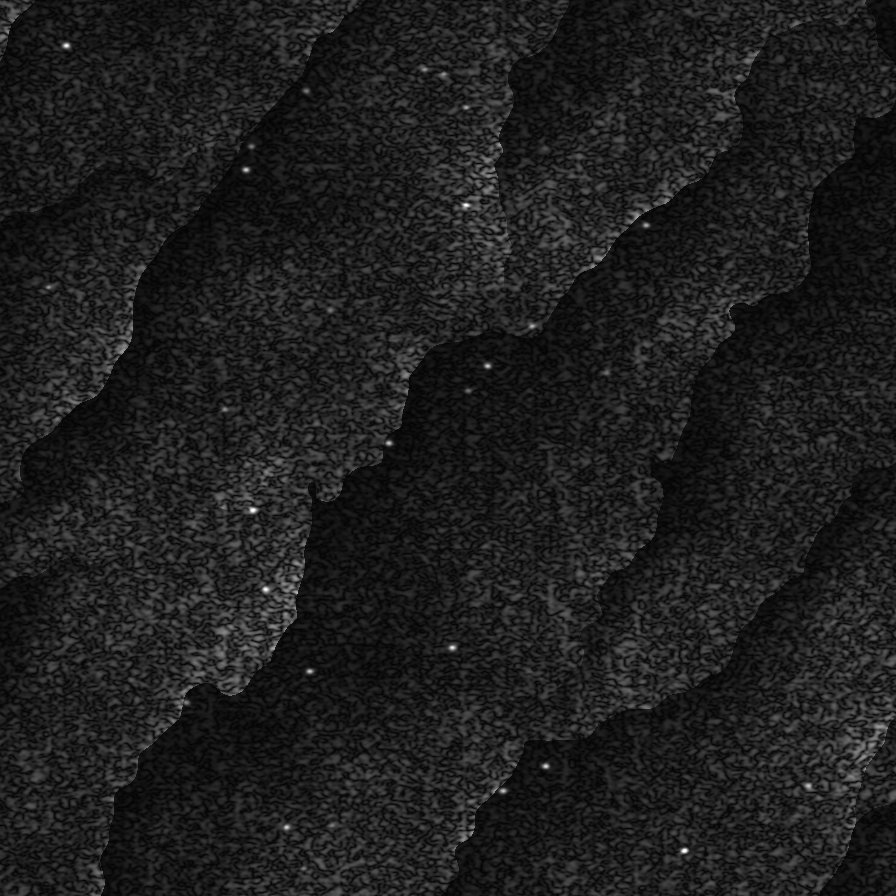
Give the GLSL for this texture, as a Shadertoy shader.

```glsl
const float TAU = 6.2831853;
const float MEAN_ECHO = 0.118;
const vec2 GRAIN_GRID = vec2(310.0, 450.0);
const vec3 TINT = vec3(1.0);

float hash(vec2 p) {
    vec3 q = fract(p.xyx * vec3(0.1031, 0.1030, 0.0973));
    q += dot(q, q.yzx + 33.33);
    return fract((q.x + q.y) * q.z);
}

vec2 hash2(vec2 p) {
    return vec2(hash(p), hash(p + 71.7));
}

float smoothNoise(vec2 p) {
    vec2 cell = floor(p), f = fract(p);
    f = f * f * (3.0 - 2.0 * f);
    float low = mix(hash(cell), hash(cell + vec2(1, 0)), f.x);
    float high = mix(hash(cell + vec2(0, 1)), hash(cell + vec2(1, 1)), f.x);
    return mix(low, high, f.y);
}

// Layered noise, roughly -1 to 1
float layers(vec2 p, int count) {
    float sum = 0.0, weight = 0.6;
    for (int i = 0; i < count; i++) {
        sum += weight * (2.0 * smoothNoise(p) - 1.0);
        p = mat2(1.6, 1.2, -1.2, 1.6) * p + 17.3;
        weight *= 0.6;
    }
    return sum;
}

// Cellular relief: x = lit ridge, y = shadow behind it
vec2 relief(vec2 p, mat2 stretch, vec2 lightDir) {
    vec2 q = stretch * p, home = floor(q), nearest = vec2(0.0);
    float first = 9.0, second = 9.0;
    for (int y = -2; y <= 2; y++)
    for (int x = -2; x <= 2; x++) {
        vec2 cell = home + vec2(x, y);
        vec2 away = q - cell - 0.1 - 0.8 * hash2(cell);
        float d = length(away);
        if (d < first) {
            second = first;
            first = d;
            nearest = away;
        } else {
            second = min(second, d);
        }
    }
    float border = second - first;
    float side = dot(nearest, lightDir) / max(first, 0.01);
    float lit = smoothstep(-0.1, 0.8, side) * exp(-border * 8.0);
    float shade = smoothstep(0.0, 0.8, -side) * exp(-border * 2.2);
    return vec2(lit, shade);
}

// Random phasors blended by a Gaussian: magnitude with mean near 1
float speckle(vec2 p, float spread) {
    vec2 home = floor(p), field = vec2(0.0);
    for (int y = -2; y <= 2; y++)
    for (int x = -2; x <= 2; x++) {
        vec2 cell = home + vec2(x, y);
        vec2 d = p - cell - 0.5;
        float phase = TAU * hash(cell + 5.0);
        field += exp(-dot(d, d) / (2.0 * spread * spread)) * vec2(cos(phase), sin(phase));
    }
    return length(field) / (1.571 * spread);
}

// Rare strong reflectors, one candidate per cell
float glints(vec2 p, float density, float share) {
    vec2 cell = floor(p * density);
    vec2 d = fract(p * density) - 0.25 - 0.5 * hash2(cell + 9.0);
    d *= vec2(0.85, 1.15) / density;
    float strength = step(1.0 - share, hash(cell + 31.0)) * mix(0.4, 1.0, hash(cell + 47.0));
    return strength * exp(-dot(d, d) / (2.0 * 0.0024 * 0.0024));
}

void mainImage(out vec4 fragColor, in vec2 fragCoord) {
    vec2 p = fragCoord / iResolution.y;

    // Crooked ridges with shadowed slopes
    vec2 warp = vec2(layers(p * 5.0, 4), layers(p * 5.0 + 40.0, 4));
    vec2 bent = p + 0.075 * warp;
    mat2 diagonal = mat2(2.7, -1.2, -1.5, 2.3);
    vec2 slope = relief(bent + 3.0, diagonal, normalize(vec2(0.9, -0.4)));
    float broken = smoothstep(-0.5, 0.5, layers(p * 7.0 + 12.0, 3));

    // Terrain reflectance
    float patches = layers(p * 4.0 + 25.0, 5);
    float gain = exp(0.48 * patches - 1.1 * slope.y);
    gain *= 1.0 + 1.3 * slope.x * broken;

    // Grain and point echoes
    float echo = MEAN_ECHO * gain * speckle(p * GRAIN_GRID, 0.8);
    float clusters = smoothstep(-0.2, 0.2, layers(p * 3.0 + 60.0, 2));
    echo += glints(p, 45.0, 0.02) * clusters;
    fragColor = vec4(TINT * clamp(echo + 0.01, 0.0, 1.0), 1.0);
}
```
